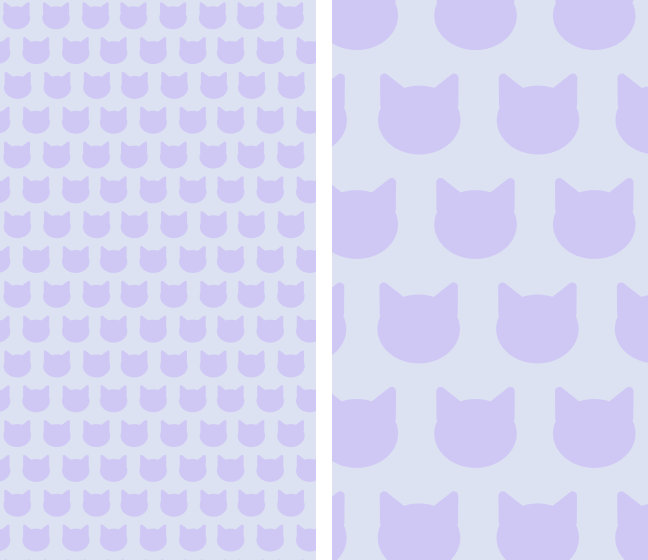
Left, the full canvas; right, a detail of the centre.
Write a Shadertoy shader that draws this pattern.

```glsl
// Staggered rows of flat lilac cat-head silhouettes on a pale blue ground.
// Each head is an ellipse joined to two mirrored rounded-triangle ears; columns
// come in groups of three with a slightly tighter gap between groups.

const vec3 GROUND = vec3(0.865, 0.886, 0.949);
const vec3 LILAC  = vec3(0.812, 0.786, 0.961);

// Lengths are in design units: the canvas is 432 wide, y runs downward.
const float CANVAS_WIDTH = 432.0;
const float ROW_PITCH    = 47.6;
const float COLUMN_PITCH = 54.1;
const float GROUP_PITCH  = 160.0;
const float GROUP_COUNT  = 3.0;
const vec2  FIRST_HEAD   = vec2(23.6, 24.3);
const float ODD_SHIFT    = -28.3;
const vec2  CELL_MARGIN  = vec2(26.0);   // cell corner to head centre
const float WOBBLE       = 1.1;          // sideways drift of the upper rows
const float WOBBLE_DECAY = 0.3;

const vec2  HEAD_RADII = vec2(18.8, 15.7);
const vec2  EAR_TIP    = vec2(15.9, -19.2);
const vec2  EAR_OUTER  = vec2(15.8, -7.0);
const vec2  EAR_INNER  = vec2(8.0, -13.0);
const float EAR_ROUND  = 2.0;

float ellipseDistance(vec2 p, vec2 radii) {
    float k = length(p / radii);
    float slope = length(p / (radii * radii));
    return k * (k - 1.0) / max(slope, 1e-4);
}

float segmentDistance(vec2 p, vec2 a, vec2 b) {
    vec2 ab = b - a;
    return length(p - a - ab * clamp(dot(p - a, ab) / dot(ab, ab), 0.0, 1.0));
}

float edgeSide(vec2 p, vec2 a, vec2 b) {
    return (b.x - a.x) * (p.y - a.y) - (b.y - a.y) * (p.x - a.x);
}

float triangleDistance(vec2 p, vec2 a, vec2 b, vec2 c) {
    float d = min(segmentDistance(p, a, b),
              min(segmentDistance(p, b, c), segmentDistance(p, c, a)));
    vec3 side = vec3(edgeSide(p, a, b), edgeSide(p, b, c), edgeSide(p, c, a))
              * sign(edgeSide(c, a, b));
    return min(side.x, min(side.y, side.z)) > 0.0 ? -d : d;
}

float catDistance(vec2 p) {
    p.x = abs(p.x);
    float ear = triangleDistance(p, EAR_TIP, EAR_OUTER, EAR_INNER) - EAR_ROUND;
    return min(ellipseDistance(p, HEAD_RADII), ear);
}

// Position relative to the centre of the head in the current cell.
vec2 cellPosition(vec2 p) {
    vec2 q = p - FIRST_HEAD + CELL_MARGIN;
    float row = floor(q.y / ROW_PITCH);
    q.y -= row * ROW_PITCH;

    // Odd rows are staggered; even rows drift slightly near the top.
    q.x -= ODD_SHIFT * mod(row, 2.0);
    q.x += WOBBLE * cos(row * radians(90.0)) * exp(-WOBBLE_DECAY * row);

    q.x = mod(q.x, GROUP_PITCH);
    q.x -= COLUMN_PITCH * min(floor(q.x / COLUMN_PITCH), GROUP_COUNT - 1.0);
    return q - CELL_MARGIN;
}

void mainImage(out vec4 fragColor, in vec2 fragCoord) {
    float unitsPerPixel = CANVAS_WIDTH / iResolution.x;
    vec2 p = vec2(fragCoord.x, iResolution.y - fragCoord.y) * unitsPerPixel;

    float d = catDistance(cellPosition(p));
    float coverage = clamp(0.5 - d / unitsPerPixel, 0.0, 1.0);
    fragColor = vec4(mix(GROUND, LILAC, coverage), 1.0);
}
```
